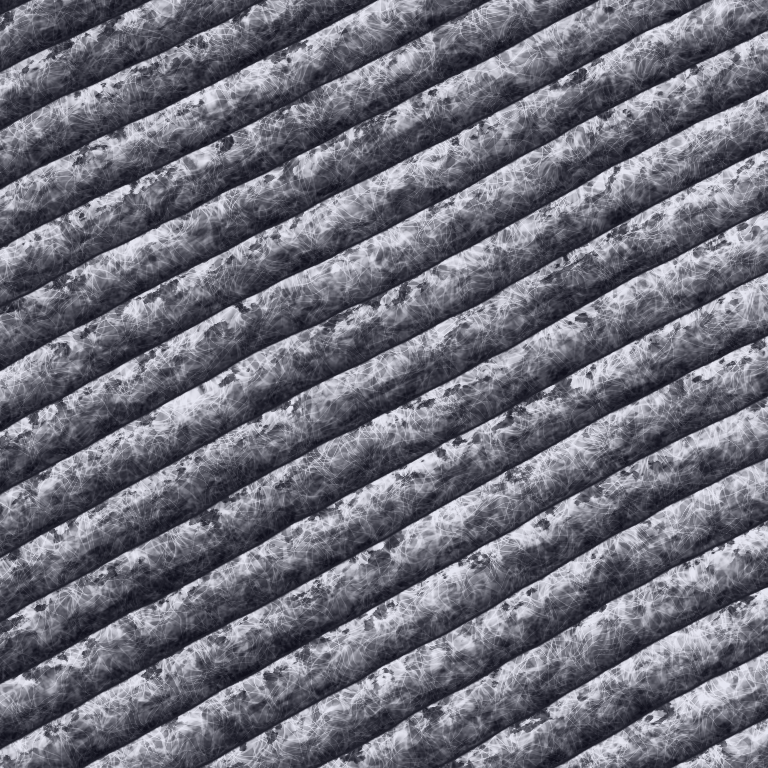
Reproduce this texture procedurally as a three.js fragment shader.

```glsl
// Pleated grey fibre felt: slanted rounded folds, pale on the crown and dark in the crease.
// A skewed row coordinate makes the folds; value noise adds light patches and dark granules,
// and thin contours of stretched, bent noise in several directions draw the fibres.

varying vec2 vUv;

float hash(vec2 p) {
  return fract(sin(dot(p, vec2(127.1, 311.7))) * 43758.5453);
}

float noise(vec2 p) {
  vec2 i = floor(p);
  vec2 f = fract(p);
  f = f * f * (3.0 - 2.0 * f);
  return mix(mix(hash(i), hash(i + vec2(1.0, 0.0)), f.x),
             mix(hash(i + vec2(0.0, 1.0)), hash(i + vec2(1.0, 1.0)), f.x), f.y);
}

float fbm(vec2 p) {
  float sum = 0.0;
  float gain = 0.5;
  for (int i = 0; i < 4; i++) {
    sum += gain * noise(p);
    p = p * 2.03 + 7.3;
    gain *= 0.5;
  }
  return sum / 0.9375;
}

mat2 rotation(float a) {
  return mat2(cos(a), -sin(a), sin(a), cos(a));
}

// Tangle of thin bent threads, about 0 to 2 where they overlap
float fibres(vec2 p) {
  vec2 bend = 0.014 * vec2(noise(p * 42.0), noise(p * 42.0 + 9.0));
  float sum = 0.0;
  for (int i = 0; i < 6; i++) {
    float layer = float(i);
    vec2 q = rotation(0.25 + layer * 0.524) * (p + bend) * vec2(28.0, 150.0);
    float contour = abs(noise(q + layer * 17.0) - 0.5);
    float strand = 1.0 - smoothstep(0.02, 0.13, contour);
    sum += strand * (0.35 + 0.65 * noise(p * 60.0 + layer * 5.0));
  }
  return sum;
}

void main() {
  // Folds: narrower and flatter toward the top, with a slight waver
  float height = vUv.y - vUv.x * (0.60 - 0.08 * vUv.y);
  float rows = 11.5 * height + height * height - 0.17;
  rows += 0.22 * (noise(vUv * 3.5) - 0.5) + 0.05 * (noise(vUv * 24.0) - 0.5);
  float fold = floor(rows);
  float across = fract(rows);

  // Felt coordinates along and across the fold, shifted for each one
  vec2 felt = rotation(0.515) * vec2(vUv.x, vUv.y);
  felt = vec2(dot(vUv, vec2(0.870, 0.493)), dot(vUv, vec2(-0.493, 0.870)));
  felt += vec2(3.7, 1.9) * hash(vec2(fold, 4.0));

  // Rounded profile: dark foot, grey flank, pale crown, sharp upper edge
  float crown = smoothstep(0.42, 0.86, across);
  float shade = mix(0.17, 0.43, smoothstep(0.0, 0.55, across)) + 0.29 * crown;

  // Uneven light along each fold
  float patches = noise(vec2(felt.x * 8.0, fold * 3.1));
  float cloud = fbm(felt * vec2(13.0, 24.0));
  shade *= 0.62 + 0.40 * patches + 0.42 * cloud + 0.16 * (vUv.x - 0.5);

  // Dark granules, clustered on the crown and streaked on the flank
  float cluster = smoothstep(0.25, 0.65, noise(felt * vec2(20.0, 32.0) + 3.0));
  float pits = smoothstep(0.48, 0.64, fbm(felt * vec2(75.0, 105.0)));
  float streaks = smoothstep(0.45, 0.72, fbm(felt * vec2(38.0, 85.0) + 21.0));
  shade *= 1.0 - mix(0.42 * streaks, 0.66 * pits * (0.4 + 0.6 * cluster), crown);

  // Fibres and fine grain
  float threads = fibres(felt);
  shade *= 0.76 + mix(0.34, 0.44, crown) * threads;
  shade += 0.10 * (noise(felt * 330.0) - 0.5);

  // Crease shadow, smooth on both sides of the edge
  float edge = smoothstep(0.0, 0.05, across) * (1.0 - smoothstep(0.955, 1.0, across));
  shade = mix(0.13, shade, edge);

  // Cool grey, compressed in the highlights
  shade = clamp(shade, 0.07, 1.4);
  shade = shade < 0.6 ? shade : 0.6 + 0.34 * (1.0 - exp(-(shade - 0.6) / 0.34));
  gl_FragColor = vec4(vec3(shade) + vec3(-0.008, -0.006, 0.036), 1.0);
}
```
